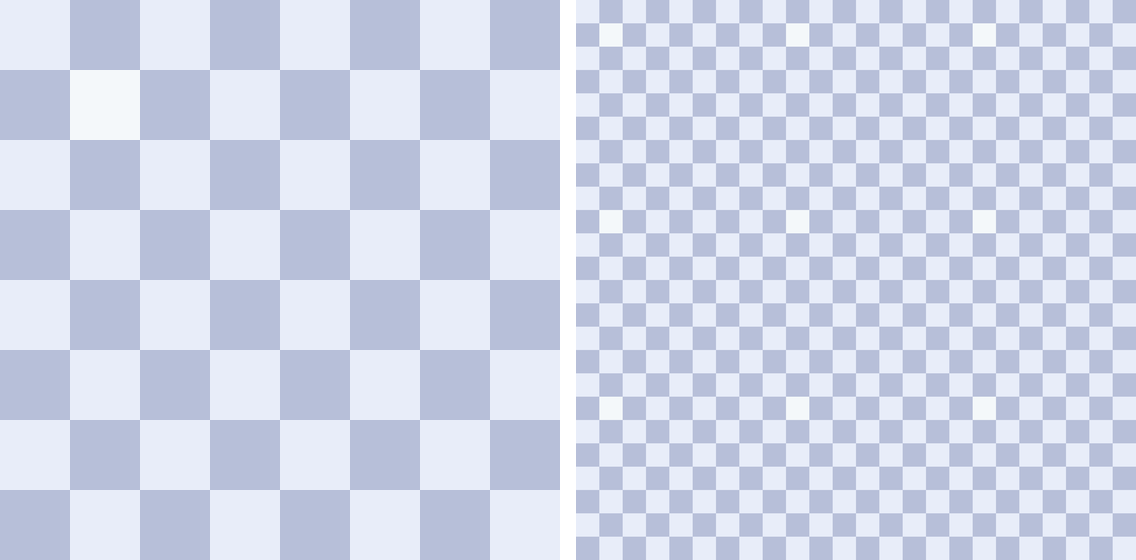
Left: one tile. Right: repeated 3 by 3.
This pattern is drawn by a Shadertoy shader. Its source:

```glsl
// Signed square wave per axis: +1 in even cells, -1 in odd ones, one pixel soft
vec2 cellSign(vec2 p, vec2 pixel) {
    vec2 edgeDist = abs(mod(p - 0.5, 2.0) - 1.0) - 0.5;
    return clamp(2.0 * edgeDist / pixel, -1.0, 1.0);
}

// Coverage of the unit cell whose lower left corner is given
float cellMask(vec2 p, vec2 corner, vec2 pixel) {
    vec2 inside = 0.5 - abs(p - corner - 0.5);
    vec2 cover = clamp(inside / pixel + 0.5, 0.0, 1.0);
    return cover.x * cover.y;
}

void mainImage(out vec4 fragColor, in vec2 fragCoord) {
    // Eight cells across and down
    vec2 pixel = 8.0 / iResolution.xy;
    vec2 p = fragCoord * pixel;

    // Checkerboard, dark in the lower left corner
    vec2 side = cellSign(p, pixel);
    float lightCell = 0.5 - 0.5 * side.x * side.y;

    // One pale cell stands out among the light ones
    vec3 dark = vec3(0.718, 0.749, 0.851);
    vec3 light = vec3(0.910, 0.929, 0.976);
    vec3 pale = vec3(0.955, 0.973, 0.980);
    light = mix(light, pale, cellMask(p, vec2(1.0, 6.0), pixel));

    fragColor = vec4(mix(dark, light, lightCell), 1.0);
}
```
